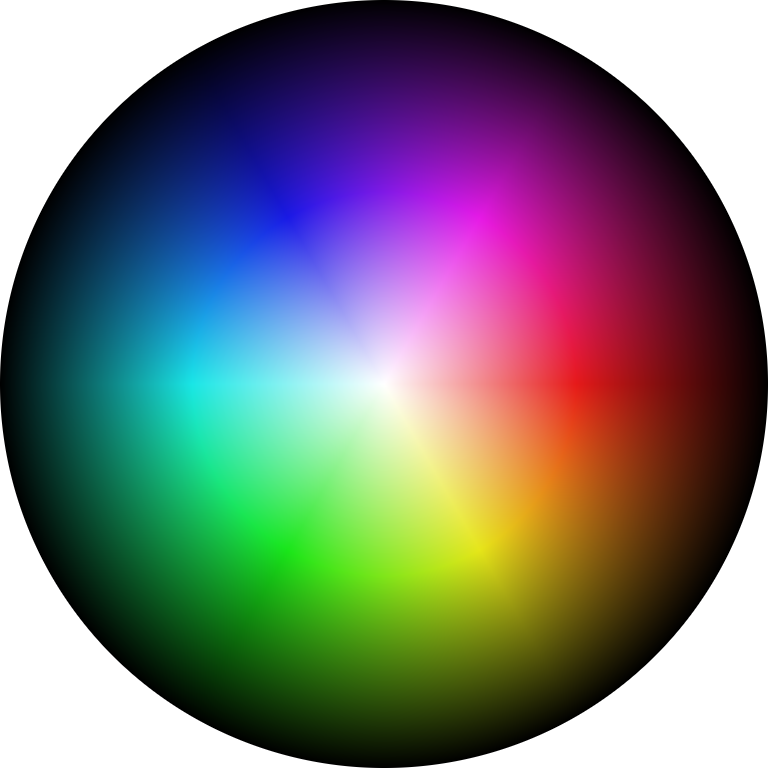
Reproduce this background procedurally as a WebGL 2 fragment shader.

```glsl
#version 300 es
precision highp float;
// A round colour wheel on white: hue turns clockwise from red at the right,
// while lightness falls linearly from white at the centre to black at the rim.
// The hue, saturation and lightness are turned into RGB by a formula.

#define WHEEL_CENTER vec2(0.5)
#define WHEEL_RADIUS 0.5
#define SATURATION 0.8
#define BACKGROUND vec3(1.0)

uniform vec2 u_resolution;
out vec4 fragColor;

const float TAU = 6.2831853;

vec3 hslToRgb(float hue, float saturation, float lightness) {
    vec3 ramp = abs(fract(hue + vec3(0.0, 2.0, 1.0) / 3.0) * 6.0 - 3.0) - 1.0;
    vec3 pureHue = clamp(ramp, 0.0, 1.0);
    float chroma = saturation * (1.0 - abs(2.0 * lightness - 1.0));
    return lightness + chroma * (pureHue - 0.5);
}

void main() {
    // Square canvas units, centred on the wheel
    float side = min(u_resolution.x, u_resolution.y);
    vec2 point = (gl_FragCoord.xy - WHEEL_CENTER * u_resolution) / side;
    float distanceToCenter = length(point);

    // Polar coordinates give the hue and lightness
    float angle = distanceToCenter > 0.0 ? atan(point.y, point.x) : 0.0;
    float lightness = clamp(1.0 - distanceToCenter / WHEEL_RADIUS, 0.0, 1.0);
    vec3 wheel = hslToRgb(fract(-angle / TAU), SATURATION, lightness);

    // Smooth rim, one pixel wide
    float coverage = clamp((WHEEL_RADIUS - distanceToCenter) * side + 0.5, 0.0, 1.0);
    fragColor = vec4(mix(BACKGROUND, wheel, coverage), 1.0);
}
```
